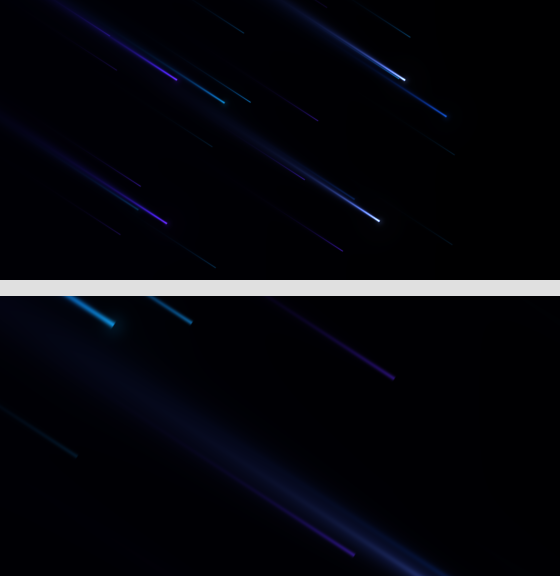
Top: the whole. Bottom: its middle third, enlarged.
Reproduce this background procedurally as a Shadertoy shader.

```glsl
// Neon meteor streaks falling to the lower right across a near-black sky.
// Each streak is a thin fading core plus a soft wake that widens behind its head.
// Bright streaks have a cooler companion beside them; faint ones fill a jittered grid.

const vec2 FALL_DIR = vec2(0.839, -0.544);
const vec3 VIOLET = vec3(0.36, 0.10, 1.00);
const vec3 CYAN   = vec3(0.02, 0.60, 0.92);
const vec3 BLUE   = vec3(0.05, 0.36, 0.95);
const vec3 ICE    = vec3(0.42, 0.58, 1.00);
const vec3 WAKE   = vec3(0.06, 0.15, 0.90);

// Sine-free hash: one number to three values in 0..1
vec3 hash3(float n) {
    vec3 p = fract(vec3(n) * vec3(0.1031, 0.1030, 0.0973));
    p += dot(p, p.yzx + 33.33);
    return fract((p.xxy + p.yzz) * p.zyx);
}

// Jittered grid position as a fraction of the canvas, counted row by row
vec2 scatter(int i, int columns, vec2 start, vec2 cell, vec2 jitter) {
    vec2 id = vec2(float(i % columns), float(i / columns));
    return start + id * cell + (jitter - 0.5) * cell;
}

float gaussian(float x, float width) {
    x /= width;
    return exp(-x * x);
}

// Coordinates relative to a head: x = distance behind it, y = sideways
vec2 streakSpace(vec2 p, vec2 head) {
    vec2 d = p - head;
    return vec2(-dot(d, FALL_DIR), d.x * FALL_DIR.y - d.y * FALL_DIR.x);
}

// Sharp line; heat whitens it toward the head
vec3 streakCore(vec2 q, vec3 tint, float heat, float width, float fade, float pixel) {
    float behind = max(q.x, 0.0);
    float line = gaussian(q.y, max(width, 0.6 * pixel));
    line *= smoothstep(-pixel, pixel, q.x);
    float hot = heat * exp(-behind / (0.4 * fade));
    return line * (tint * exp(-behind / fade) + hot);
}

// Diffuse trail that spreads and dims with distance
vec3 streakWake(vec2 q, vec3 tint, float fade) {
    float behind = max(q.x, 0.0);
    float spread = q.y / (0.005 + 0.046 * behind);
    float profile = 1.0 / pow(1.0 + spread * spread, 2.0);
    float along = smoothstep(-0.005, 0.06, q.x) * exp(-behind / fade);
    return mix(tint, WAKE, 0.55) * profile * along;
}

// Small round bloom at the head
vec3 headBloom(vec2 q, vec3 tint) {
    return tint * (0.13 * gaussian(length(q), 0.014)
                 + 0.012 * gaussian(length(q), 0.08));
}

vec3 brightStreak(vec2 p, vec2 head, vec3 tint, float heat, float wake, float pixel) {
    vec2 q = streakSpace(p, head);
    return streakCore(q, tint, heat, 0.0037, 0.11, pixel)
         + wake * streakWake(q, tint, 0.33)
         + headBloom(q, tint);
}

// Two rows of a violet and an ice streak, each with its companion
vec3 brightStreaks(vec2 p, vec2 canvas, float pixel) {
    vec3 sum = vec3(0.0);
    for (int i = 0; i < 4; i++) {
        bool icy = i % 2 == 1;
        bool upper = i / 2 == 1;
        vec2 jitter = mix(vec2(0.5), hash3(float(i) + 21.0).xy, 0.12);
        vec2 head = scatter(i, 2, vec2(0.29, 0.22), vec2(0.39, 0.49), jitter);
        head.x += upper ? 0.04 : 0.0;
        vec2 offset = icy ? vec2(0.074, -0.130) : vec2(0.085, -0.082);
        vec2 beside = head + offset * (upper ? 1.0 : -0.6);
        sum += (icy ? 1.0 : 0.85)
             * brightStreak(p, head * canvas, icy ? ICE : VIOLET, icy ? 0.5 : 0.1, 0.48, pixel);
        sum += (upper ? 0.75 : 0.25)
             * brightStreak(p, beside * canvas, icy ? BLUE : CYAN, 0.05, 0.32, pixel);
    }
    return sum;
}

vec3 faintStreaks(vec2 p, vec2 canvas, float pixel) {
    vec3 sum = vec3(0.0);
    for (int i = 0; i < 16; i++) {
        vec3 rnd = hash3(float(i) + 67.0);
        vec2 jitter = mix(vec2(0.5), rnd.xy, 0.75);
        vec2 head = scatter(i, 4, vec2(0.25, 0.08), vec2(0.17, 0.29), jitter);
        vec2 q = streakSpace(p, head * canvas);
        vec3 tint = mix(i % 2 == 0 ? VIOLET : CYAN, WAKE, 0.1);
        float power = mix(0.12, 0.65, rnd.z * rnd.z);
        sum += power * streakCore(q, tint, 0.05, 0.0026, 0.09, pixel);
        sum += power * 0.12 * streakWake(q, tint, 0.25);
    }
    return sum;
}

void mainImage(out vec4 fragColor, in vec2 fragCoord) {
    float pixel = 1.0 / iResolution.y;
    vec2 canvas = vec2(iResolution.x * pixel, 1.0);
    vec2 p = fragCoord * pixel;

    // Sky: a trace of navy that dies out toward the right
    float rightward = smoothstep(0.2, 0.95, p.x / canvas.x);
    vec3 color = mix(vec3(0.0, 0.0, 0.018), vec3(0.0, 0.0, 0.004), rightward);

    color += faintStreaks(p, canvas, pixel);
    color += brightStreaks(p, canvas, pixel);
    fragColor = vec4(min(color, 1.0), 1.0);
}
```
